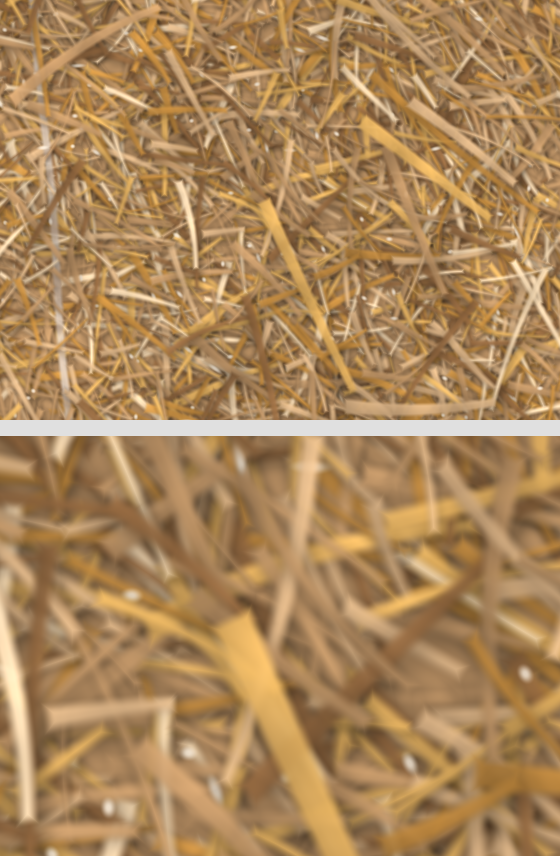
Top, the full canvas; bottom, a detail of the centre.
Give the GLSL for this texture, as a Shadertoy shader.

```glsl
// Loose bed of dry straw: many layers of scattered, tapered, slightly bent stalks.
// Each layer is a jittered cell grid; stalks cast soft shadows on those below.
// A pale twine and small glints lie between the fine and the coarse stalks.

#define FINE_LAYERS 18
#define COARSE_LAYERS 3
#define BLUR 0.0056
#define SHADOW 0.105
#define MAIN_ANGLE -0.70
#define EXPOSURE 1.10
#define COVER 0.88
#define COARSE_DENSITY 0.36
#define GLINT_DENSITY 0.30
#define BROAD_TONE 0.085

const vec3 TAN = vec3(0.67, 0.52, 0.36);
const vec3 BEIGE = vec3(0.78, 0.64, 0.48);
const vec3 BROWN = vec3(0.51, 0.36, 0.22);
const vec3 GOLD = vec3(0.69, 0.49, 0.22);
const vec3 PALE_GOLD = vec3(0.81, 0.63, 0.34);
const vec3 CREAM = vec3(0.90, 0.80, 0.66);

vec4 hash4(vec3 p) {
    vec4 q = fract(p.xyzx * vec4(0.1031, 0.1030, 0.0973, 0.1099));
    q += dot(q, q.wzxy + 33.33);
    return fract((q.xxyz + q.yzzw) * q.zywx);
}

vec2 rotate(vec2 p, float angle) {
    float c = cos(angle), s = sin(angle);
    return vec2(c * p.x + s * p.y, c * p.y - s * p.x);
}

float waves(vec2 p) {
    return (sin(p.x * 5.0 + 2.0 * sin(p.y * 4.0)) + sin(p.y * 9.0 - p.x * 6.0 + 1.3)) * 0.5;
}

vec3 strawColor(float pick) {
    if (pick < 0.25) return TAN;
    if (pick < 0.44) return BEIGE;
    if (pick < 0.58) return BROWN;
    if (pick < 0.76) return GOLD;
    if (pick < 0.92) return PALE_GOLD;
    return CREAM;
}

// Signed distance to a tapered stalk lying along x
float stalk(vec2 q, float halfLength, float halfWidth) {
    float width = halfWidth * (1.0 - 0.3 * clamp(q.x / halfLength, -1.0, 1.0));
    return max(abs(q.y) - width, abs(q.x) - halfLength);
}

vec3 strawLayer(vec3 col, vec2 p, float layer, float cell, float halfWidth, float density) {
    vec2 home = floor(p / cell);
    for (int y = -1; y <= 1; y++)
    for (int x = -1; x <= 1; x++) {
        vec2 id = home + vec2(x, y);
        vec4 place = hash4(vec3(id, layer));
        vec4 form = hash4(vec3(id, layer + 57.0));
        if (form.w > density) continue;

        // Directions crowd around the main diagonal
        float turn = place.z - 0.5;
        float angle = MAIN_ANGLE + 3.1416 * turn * (0.55 + 0.9 * abs(turn));
        vec2 q = rotate(p - (id + place.xy) * cell, angle);
        q.y += (form.z - 0.5) * 0.3 * q.x * q.x / cell;

        float halfLength = cell * mix(0.35, 0.9, form.x);
        float w = halfWidth * mix(0.5, 1.35, form.y);
        float d = stalk(q, halfLength, w);
        vec2 shift = rotate(vec2(0.003, -0.004), angle);
        float shade = 1.0 - smoothstep(-w, 3.0 * w, stalk(q - shift, halfLength, w));
        col *= 1.0 - 1.3 * SHADOW * shade;

        // Rounded side light and uneven tone along the stalk
        float side = clamp(q.y / w, -1.0, 1.0);
        float tone = 0.94 + 0.16 * form.z + 0.06 * side;
        tone += 0.06 * sin(q.x * 45.0 + form.y * 30.0);
        float mask = COVER * (1.0 - smoothstep(-BLUR, BLUR, d));
        col = mix(col, strawColor(place.w) * tone * EXPOSURE, mask);
    }
    return col;
}

vec3 glints(vec3 col, vec2 p) {
    float cell = 0.065;
    vec2 home = floor(p / cell);
    for (int y = -1; y <= 1; y++)
    for (int x = -1; x <= 1; x++) {
        vec2 id = home + vec2(x, y);
        vec4 h = hash4(vec3(id, 211.0));
        if (h.w > GLINT_DENSITY) continue;
        vec2 q = rotate(p - (id + h.xy) * cell, MAIN_ANGLE + 2.0 * (h.z - 0.5));
        float r = length(q / vec2(mix(0.007, 0.026, h.x * h.y), 0.0065));
        col = mix(col, vec3(0.97, 0.92, 0.85), 0.85 * (1.0 - smoothstep(0.1, 1.1, r)));
    }
    return col;
}

vec3 twine(vec3 col, vec2 p) {
    float d = abs(p.x - 0.165 + 0.085 * p.y + 0.004 * sin(p.y * 9.0)) - 0.009;
    float patches = 0.55 + 0.3 * sin(p.y * 75.0 + 2.0 * sin(p.y * 31.0));
    vec3 fibre = mix(vec3(0.66, 0.57, 0.50), vec3(0.90, 0.85, 0.80), patches);
    return mix(col, fibre, 0.8 * (1.0 - smoothstep(-BLUR, BLUR, d)));
}

void mainImage(out vec4 fragColor, in vec2 fragCoord) {
    vec2 p = fragCoord / iResolution.y;
    vec3 col = TAN * (1.08 + 0.1 * waves(p * 9.0));

    // Fine stalks, with twine and glints tucked under the last of them
    for (int i = 0; i < FINE_LAYERS; i++) {
        float size = fract(float(i) * 0.618);
        if (i == FINE_LAYERS - 3) col = glints(twine(col, p), p);
        col = strawLayer(col, p, float(i) + 3.0, mix(0.09, 0.17, size), mix(0.0036, 0.0075, size), 1.0);
    }
    // Few long, wide stalks on top
    for (int i = 0; i < COARSE_LAYERS; i++)
        col = strawLayer(col, p, float(i) + 130.0, 0.30, 0.0105, COARSE_DENSITY);

    // Broad light and dark areas
    col *= 1.0 + BROAD_TONE * (0.6 * waves(p) + 0.6 * waves(p.yx * 2.3 + 4.0));
    fragColor = vec4(clamp(col, 0.0, 1.0), 1.0);
}
```
